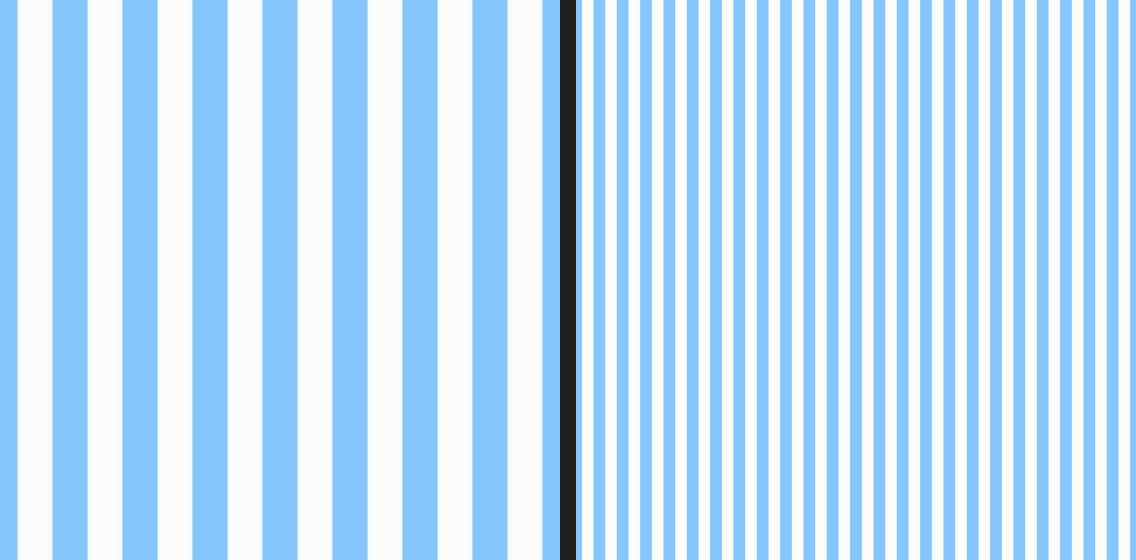
Left, the tile; right, the same tile 3 across and 3 down.
A WebGL 2 fragment shader for this pattern:

```glsl
#version 300 es
precision highp float;
// Eight vertical sky-blue stripes on warm white, with dull rims and icy halos.

uniform vec2 u_resolution;
out vec4 fragColor;

const float STRIPES = 8.0;
const float RIM_WIDTH = 0.0036;   // dull band just inside the blue
const float FRINGE_WIDTH = 0.0012; // pale step just outside the blue
const float HALO_WIDTH = 0.0088;  // icy tint reaching into the white

const vec3 SKY_BLUE = vec3(0.52, 0.78, 0.99);
const vec3 DULL_BLUE = vec3(0.58, 0.76, 0.91);
const vec3 PALE_BLUE = vec3(0.84, 0.96, 1.00);
const vec3 ICE_WHITE = vec3(0.96, 0.99, 1.00);
const vec3 WARM_WHITE = vec3(0.99, 0.99, 0.98);

float hash(float n) {
    return fract(sin(n * 12.9898 + 4.1) * 437.585);
}

// Signed distance to the nearest stripe edge, negative inside the blue.
// A stripe is centred on x = 0, so it wraps across the tile border.
float stripeDistance(float x, float count) {
    float fromCentre = abs(fract(x * count + 0.5) - 0.5);
    return (fromCentre - 0.25) / count;
}

// Each half period holds one edge; the index wraps with the tile.
float edgeIndex(float x, float count) {
    return mod(floor(x * count * 2.0), count * 2.0);
}

float stepSmooth(float edge, float value, float blur) {
    return smoothstep(edge - blur, edge + blur, value);
}

vec3 stripeColor(float dist, float rimStrength, float blur) {
    vec3 rim = mix(SKY_BLUE, DULL_BLUE, rimStrength);
    vec3 color = mix(SKY_BLUE, rim, stepSmooth(-RIM_WIDTH, dist, blur));
    color = mix(color, PALE_BLUE, stepSmooth(0.0, dist, blur));
    color = mix(color, ICE_WHITE, stepSmooth(FRINGE_WIDTH, dist, blur));
    return mix(color, WARM_WHITE, stepSmooth(HALO_WIDTH, dist, blur));
}

void main() {
    vec2 uv = gl_FragCoord.xy / u_resolution;
    float blur = max(0.6 / u_resolution.x, 0.0006);

    // Slight difference in rim strength from edge to edge.
    float rimStrength = mix(0.65, 1.0, hash(edgeIndex(uv.x, STRIPES)));
    float dist = stripeDistance(uv.x, STRIPES);
    fragColor = vec4(stripeColor(dist, rimStrength, blur), 1.0);
}
```
